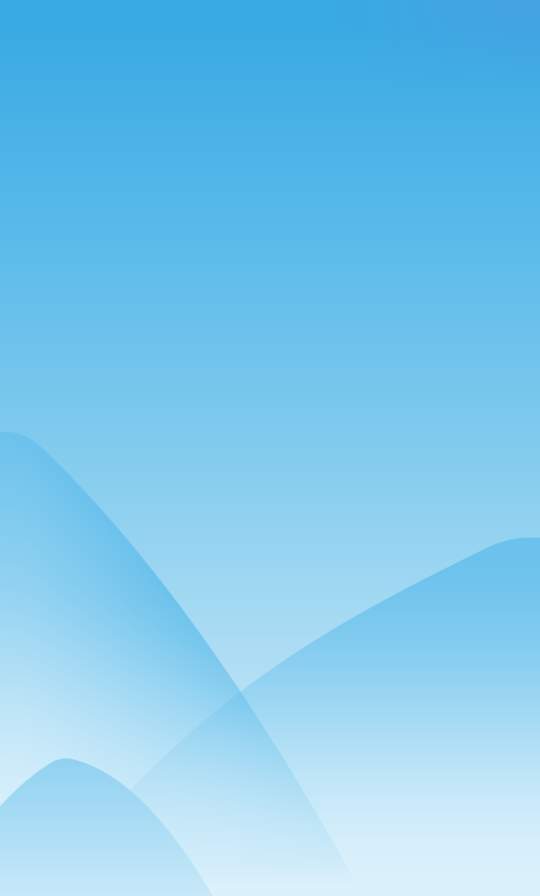
This background is drawn by a Shadertoy shader. Its source:

```glsl
// Pale translucent hills below a clear blue sky that lightens toward the horizon.

// Sky colours, from zenith to horizon
const vec3 SKY_ZENITH  = vec3(0.225, 0.665, 0.890);
const vec3 SKY_HIGH    = vec3(0.350, 0.730, 0.918);
const vec3 SKY_MIDDLE  = vec3(0.500, 0.793, 0.930);
const vec3 SKY_HORIZON = vec3(0.700, 0.875, 0.960);
const vec3 CORNER_TINT = vec3(0.270, 0.640, 0.890);
const float HIGH_LEVEL = 0.74;
const float MIDDLE_LEVEL = 0.51;
const float HORIZON_LEVEL = 0.24;

// Hill colours, from ridge to misty foot
const vec3 HILL_RIDGE = vec3(0.420, 0.760, 0.925);
const vec3 HILL_MIST  = vec3(0.860, 0.945, 0.985);

// Hill summits, as fractions of the canvas
const vec2 LEFT_SHOULDER  = vec2(0.087, 0.495);
const vec2 RIGHT_SHOULDER = vec2(0.913, 0.392);
const vec2 FRONT_PEAK     = vec2(0.113, 0.155);
const float LEFT_CAP = 0.518;
const float RIGHT_CAP = 0.400;
const float OVERLAP_SHADE = 0.12;

float smoothMin(float a, float b, float radius) {
    float h = max(radius - abs(a - b), 0.0) / radius;
    return min(a, b) - 0.25 * radius * h * h;
}

// Ridge heights across the canvas
float leftRidge(float x) {
    float d = x - LEFT_SHOULDER.x;
    return smoothMin(LEFT_CAP, LEFT_SHOULDER.y - d * (0.587 + 0.441 * d), 0.02);
}

float rightRidge(float x) {
    float d = RIGHT_SHOULDER.x - x;
    return smoothMin(RIGHT_CAP, RIGHT_SHOULDER.y - d * (0.2965 + 0.247 * d * d), 0.012);
}

float frontRidge(float x) {
    float d = x - FRONT_PEAK.x;
    float rightSide = -d * (0.072 + 1.708 * d);
    float leftSide = d * (0.311 - 1.54 * d);
    return FRONT_PEAK.y + smoothMin(leftSide, rightSide, 0.008);
}

// Antialiased coverage from the depth below a ridge
float coverage(float depth) {
    return clamp(0.5 + depth / max(fwidth(depth), 1e-5), 0.0, 1.0);
}

vec3 skyColor(vec2 p) {
    vec3 sky = mix(SKY_HORIZON, SKY_MIDDLE,
                   clamp((p.y - HORIZON_LEVEL) / (MIDDLE_LEVEL - HORIZON_LEVEL), 0.0, 1.0));
    sky = mix(sky, SKY_HIGH,
              clamp((p.y - MIDDLE_LEVEL) / (HIGH_LEVEL - MIDDLE_LEVEL), 0.0, 1.0));
    sky = mix(sky, SKY_ZENITH, clamp((p.y - HIGH_LEVEL) / (0.97 - HIGH_LEVEL), 0.0, 1.0));
    float corner = smoothstep(0.6, 1.0, p.x) * smoothstep(0.88, 1.0, p.y);
    return mix(sky, CORNER_TINT, corner);
}

vec3 hillColor(float mist) {
    return mix(HILL_RIDGE, HILL_MIST, clamp(mist, 0.0, 1.0));
}

void mainImage(out vec4 fragColor, in vec2 fragCoord) {
    vec2 p = fragCoord / iResolution.xy;
    float leftDepth = leftRidge(p.x) - p.y;
    float rightDepth = rightRidge(p.x) - p.y;
    float frontDepth = frontRidge(p.x) - p.y;
    float rightCover = coverage(rightDepth);

    vec3 color = skyColor(p);

    // Right hill: mist gathers toward the ground
    float rightMist = 1.0 - smoothstep(0.0, 0.4, p.y);
    color = mix(color, hillColor(rightMist), rightCover);

    // Left hill: mist follows the slope, and the hill behind shows through
    float groundMist = 1.0 - smoothstep(-0.05, 0.36, p.y);
    float slopeMist = clamp(2.0 * leftDepth, 0.0, 1.0);
    float leftMist = 1.0 - (1.0 - slopeMist) * (1.0 - groundMist);
    leftMist -= OVERLAP_SHADE * rightCover * exp(-8.0 * max(rightDepth, 0.0));
    float footFade = smoothstep(0.005, 0.04, p.y);
    color = mix(color, hillColor(leftMist), coverage(leftDepth) * footFade);

    // Small front hill
    float frontMist = 0.82 - 3.2 * p.y;
    color = mix(color, hillColor(frontMist), coverage(frontDepth));

    fragColor = vec4(color, 1.0);
}
```
